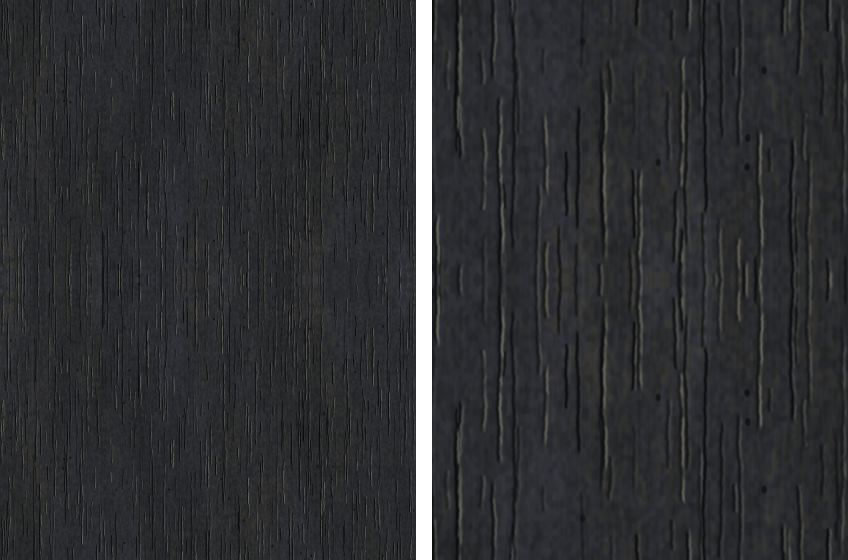
Left, the full canvas; right, a detail of the centre.
Give the GLSL for this texture, as a WebGL 2 fragment shader.

```glsl
#version 300 es
precision highp float;
// Dark stained wood with upright open pores, mirrored about the middle height.
// Layered sines give the broad tone, stretched cellular noise the fibres, and
// jittered column grids the cracks, each a dark groove with a broken lit edge.

uniform vec2 u_resolution;
out vec4 fragColor;

const vec3 CHARCOAL = vec3(0.128, 0.133, 0.139);
const vec3 SLATE = vec3(0.207, 0.214, 0.243);
const vec3 UMBER = vec3(0.227, 0.221, 0.204);
const vec3 GROOVE = vec3(0.035, 0.040, 0.046);
const vec3 EDGE_COOL = vec3(0.345, 0.380, 0.375);
const vec3 EDGE_WARM = vec3(0.440, 0.410, 0.345);
const int CRACK_LAYERS = 5;
const float CRACK_WIDTH = 0.0009;   // all lengths are in canvas heights
const float CRACK_BEND = 0.0011;
const float CRACK_JAG = 0.00035;
const float CRACK_SHARE = 0.70;
const float PIT_SHARE = 0.04;
const float BAND_CONTRAST = 0.16;
const float STREAK_CONTRAST = 0.12;
const float FIBRE_CONTRAST = 0.60;
const float GRAIN_CONTRAST = 0.65;

vec2 hash2(vec2 p) {
    vec3 q = fract(p.xyx * vec3(0.1031, 0.1030, 0.0973));
    q += dot(q, q.yzx + 33.33);
    return fract((q.xx + q.yz) * q.zy);
}

// Distance to the nearest of the jittered cell points, and a random cell value
// blended softly between neighbours.
vec2 cellular(vec2 p) {
    vec2 cell = floor(p);
    float nearest = 9.0, sum = 0.0, weight = 0.0;
    for (int j = -1; j <= 1; j++)
    for (int i = -1; i <= 1; i++) {
        vec2 id = cell + vec2(i, j);
        vec2 r = hash2(id + 91.0);
        vec2 away = id + 0.15 + 0.7 * r - p;
        float w = exp(-7.0 * dot(away, away));
        nearest = min(nearest, length(away));
        sum += w * fract(r.x * 17.0 + r.y * 5.0);
        weight += w;
    }
    return vec2(nearest, sum / weight);
}

// Smooth wandering value in about -1..1.
float waves(vec2 p) {
    return 0.5 * sin(p.x + 1.7 * sin(p.y * 0.8 + 1.0))
         + 0.3 * sin(p.x * 2.3 - p.y * 1.1 + 2.0)
         + 0.2 * sin(p.x * 4.7 + p.y * 1.9 + 4.0);
}

float ridge(float d, float width) {
    return exp(-d * d / (width * width));
}

// Groove amount, edge amount and edge warmth of one grid of cracks.
vec3 cracks(vec2 p, float layer, float width) {
    vec2 size = vec2(0.019 + 0.003 * layer, 0.060 + 0.04 * layer);
    float column = floor(p.x / size.x + layer * 0.37);
    vec2 shift = vec2(layer * 0.37, 20.0 * hash2(vec2(column, layer + 40.0)).x);
    vec2 q = p / size + shift;
    vec2 id = floor(q) + layer * 57.0, f = fract(q);
    vec2 place = hash2(id), kind = hash2(id + 301.0), light = hash2(id + 613.0);

    float bend = CRACK_BEND * waves(vec2(p.y * 42.0 + place.x * 30.0, place.y * 9.0))
               + CRACK_JAG * waves(vec2(p.y * 310.0 + place.y * 50.0, place.x * 7.0));
    float d = (f.x - 0.5 - 0.5 * (place.x - 0.5)) * size.x - bend;
    float reach = mix(0.12, 0.48, place.y);
    float body = 1.0 - smoothstep(reach - 0.04, reach, abs(f.y - 0.5));
    body *= step(kind.x, CRACK_SHARE);
    float glint = smoothstep(-0.75, 0.25, waves(vec2(p.y * 150.0 + kind.y * 40.0, kind.x * 8.0)));

    float groove = ridge(d + width, width * 1.15) * mix(0.35, 1.0, kind.y);
    float edge = ridge(d - width, width) * mix(0.1, 0.95, pow(light.x, 1.6));
    return vec3(groove * body, edge * body * mix(0.35, 1.0, glint), light.y);
}

void main() {
    vec2 p = gl_FragCoord.xy / u_resolution.y;
    float pixel = 1.0 / u_resolution.y;
    p.y = abs(p.y - 0.5);

    // Broad bands and narrow long streaks of tone, and slow drifts of tint
    float band = waves(vec2(p.x * 19.0, p.y * 9.0));
    float streak = waves(vec2(p.x * 83.0 + 1.0, p.y * 13.0 + 5.0));
    float tint = 0.55 * waves(vec2(p.x * 14.0 + 2.0, p.y * 8.0 + 3.0))
               + 0.4 * waves(vec2(p.x * 61.0 + 4.0, p.y * 17.0));

    // Long fibres and fine grain
    float sway = 0.002 * waves(vec2(p.y * 15.0, p.x * 9.0));
    vec2 g = vec2(p.x + sway, p.y);
    float fibre = cellular(g * vec2(190.0, 16.0)).x - 0.42;
    float strand = cellular(g * vec2(330.0, 70.0) + 17.0).x - 0.42;
    float grain = cellular(p * vec2(360.0, 250.0) + 5.0).y - 0.5;
    float fleck = cellular(p * vec2(240.0, 110.0) + 33.0).y - 0.5;
    float tone = 0.43 + BAND_CONTRAST * band + STREAK_CONTRAST * streak
               + FIBRE_CONTRAST * (0.6 * fibre + 0.5 * strand)
               + GRAIN_CONTRAST * (0.7 * grain + 0.3 * fleck);

    // Pale worn mottling near the middle height
    float worn = exp(-p.y * p.y / 0.009) * smoothstep(-0.2, 0.7, waves(p * vec2(34.0, 28.0)));
    tone += worn * (0.24 + 0.7 * (0.45 - cellular(p * vec2(120.0, 60.0)).x));

    float warmth = smoothstep(-0.25, 0.85, tint + 1.2 * fleck + strand);
    vec3 color = mix(CHARCOAL, mix(SLATE, UMBER, warmth), clamp(tone, -0.15, 1.4));

    // Small dark pits
    vec2 pit = p * vec2(75.0, 52.0) + 8.0;
    vec2 rand = hash2(floor(pit));
    float away = length(fract(pit) - 0.3 - 0.4 * rand);
    float hole = (1.0 - smoothstep(0.06, 0.17, away)) * step(hash2(floor(pit) + 7.0).x, PIT_SHARE);
    color = mix(color, GROOVE, 0.7 * hole);

    // Cracks with a lit edge
    float width = max(CRACK_WIDTH, 0.42 * pixel);
    for (int i = 0; i < CRACK_LAYERS; i++) {
        vec3 c = cracks(p, float(i), width);
        color = mix(color, GROOVE, 0.9 * c.x);
        color = mix(color, mix(EDGE_COOL, EDGE_WARM, c.z), c.y);
    }
    fragColor = vec4(color, 1.0);
}
```
